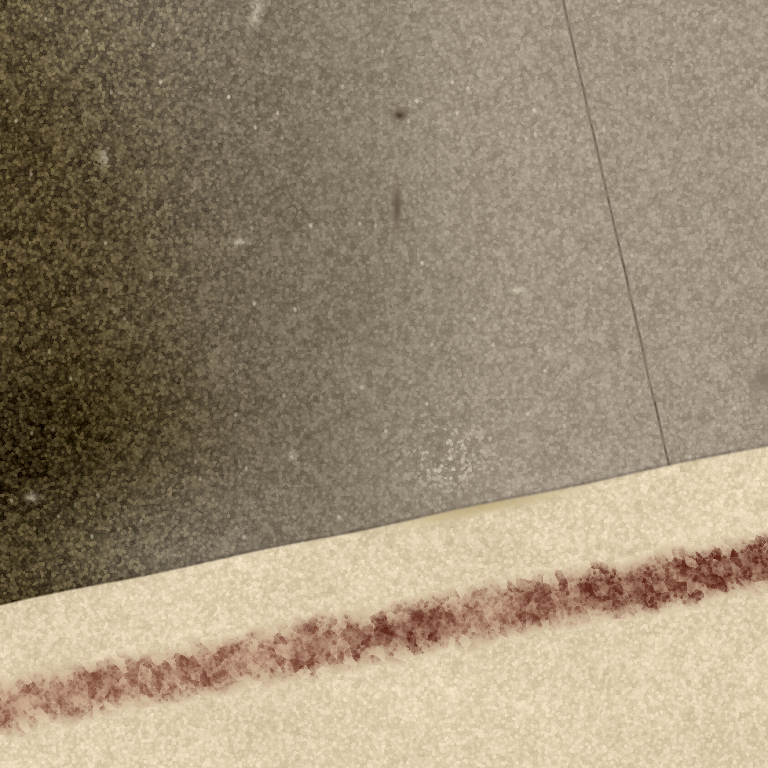
A three.js fragment shader for this texture:

```glsl
// Worn grey-brown plate above a slanted cream board with a rust-red stripe.
// Slanted lines split the regions; cellular noise gives grain, flecks and
// patchy rust, while layered sines vary the broad tones.
varying vec2 vUv;

vec2 hash2(vec2 p) {
  vec3 q = fract(vec3(p.xyx) * vec3(0.1031, 0.1030, 0.0973));
  q += dot(q, q.yzx + 33.33);
  return fract((q.xx + q.yz) * q.zy);
}

// Nearest feature point: x = distance, y = random value of its cell
vec2 cells(vec2 p) {
  vec2 base = floor(p), nearest = vec2(9.0, 0.0);
  for (int j = -1; j <= 1; j++) {
    for (int i = -1; i <= 1; i++) {
      vec2 cell = base + vec2(float(i), float(j)) + 150.0;
      float d = length(cell - 150.0 + hash2(cell) - p);
      if (d < nearest.x) nearest = vec2(d, hash2(cell + 17.0).x);
    }
  }
  return nearest;
}

// Broad mottling in about -1..1
float clouds(vec2 p) {
  float sum = 0.0, amp = 0.5;
  for (int i = 0; i < 4; i++) {
    sum += amp * sin(p.x + 1.7 * sin(p.y * 0.8)) * cos(p.y + 1.3 * sin(p.x * 0.9));
    p = mat2(1.5, 1.1, -1.1, 1.5) * p + 2.3;
    amp *= 0.6;
  }
  return sum;
}

// Soft elliptical mark
float blot(vec2 p, vec2 centre, vec2 radius) {
  vec2 q = (p - centre) / radius;
  return exp(-dot(q, q));
}

void main() {
  vec2 p = vUv;
  vec2 fine = cells(p * 210.0), mid = cells(p * vec2(120.0, 105.0) + 7.0);
  float grain = (0.45 - fine.x) * 0.45 + (fine.y - 0.5) * 0.75 + (mid.y - 0.5) * 0.35;
  float mottle = clouds(p * 11.0), blotch = clouds(p * 43.0 + 4.0);

  // Plate: dark olive at the left, warm grey at the right
  float light = p.x + 0.025 * mottle + 0.05 * sin(p.y * 7.0 + 1.0) * (1.0 - p.x);
  vec3 plate = mix(vec3(0.30, 0.25, 0.15), vec3(0.45, 0.405, 0.335), smoothstep(0.0, 0.35, light));
  plate = mix(plate, vec3(0.63, 0.58, 0.515), smoothstep(0.26, 0.70, light));
  plate += vec3(0.06, 0.065, 0.07) * blot(p, vec2(0.20, 0.27), vec2(0.18, 0.08));
  plate += 0.07 * blot(p, vec2(0.08, 1.0), vec2(0.25, 0.11));
  plate -= vec3(0.10, 0.09, 0.07) * blot(p, vec2(0.02, 0.41), vec2(0.12, 0.13));
  plate -= vec3(0.06, 0.06, 0.07) * blot(p, vec2(0.18, 0.45), vec2(0.12, 0.09));
  plate += 0.015 * blotch;
  plate += grain * mix(vec3(0.28, 0.26, 0.19), vec3(0.135), smoothstep(0.0, 0.5, p.x));

  // Scattered pale flecks of uneven strength
  vec2 fleck = cells(p * vec2(52.0, 38.0) + 3.0);
  float fleckMask = (1.0 - smoothstep(0.05, 0.17, fleck.x)) * smoothstep(0.86, 1.0, fleck.y);
  plate += 0.28 * fleckMask * (1.0 - 0.75 * p.x);
  float scuff = blot(p, vec2(0.582, 0.405), vec2(0.040, 0.035));
  plate += 0.16 * scuff * smoothstep(0.0, 0.5, grain + 0.4 * blotch);

  // Distinct chips: bright ones, then dark ones
  float chips = blot(p, vec2(0.335 + 0.25 * (p.y - 0.985), 0.988), vec2(0.007, 0.022));
  chips += blot(p, vec2(0.380, 0.407), vec2(0.005, 0.006));
  chips += blot(p, vec2(0.671, 0.622), vec2(0.009, 0.004));
  chips += blot(p, vec2(0.042, 0.353), vec2(0.009, 0.006));
  chips += blot(p, vec2(0.136, 0.794), vec2(0.005, 0.010));
  chips += blot(p, vec2(0.312, 0.685), vec2(0.010, 0.005));
  plate = mix(plate, vec3(0.80, 0.76, 0.67), min(chips, 1.0) * (0.65 + 0.4 * grain));
  float dents = blot(p, vec2(0.521, 0.850), vec2(0.008, 0.006));
  dents += 0.65 * blot(p, vec2(0.517, 0.732), vec2(0.005, 0.026));
  dents += 0.35 * blot(p, vec2(0.995, 0.505), vec2(0.014, 0.016));
  plate = mix(plate, vec3(0.27, 0.20, 0.15), min(dents, 1.0) * (0.75 + 0.5 * grain));

  // Thin broken crack running down to the board
  float crackX = 0.733 + 0.228 * (1.0 - p.y) + 0.0008 * blotch;
  float crack = 1.0 - smoothstep(0.0002, 0.0030, abs(p.x - crackX));
  plate = mix(plate, vec3(0.36, 0.31, 0.26), crack * clamp(0.55 + 0.7 * grain + 0.3 * blotch, 0.0, 1.0));

  // Cream board with faint stains
  vec3 board = vec3(0.87, 0.805, 0.68) + 0.020 * mottle + 0.022 * blotch;
  board += grain * vec3(0.12, 0.125, 0.14);

  // Rust stripe: patchy smears that thin out towards a ragged border
  float along = p.y - (0.080 + 0.190 * p.x);
  vec2 smear = cells(mat2(0.8, -0.6, 0.6, 0.8) * p * vec2(90.0, 62.0) + 11.0);
  float patchy = 0.5 * (smear.y - 0.5) + 0.40 * blotch + 0.55 * grain;
  float ragged = abs(along + 0.005 * mottle) - 0.016 * patchy;
  float stripe = 1.0 - smoothstep(0.012, 0.044, ragged);
  float dense = 0.24 + 0.24 * p.x + 0.08 * mottle;
  dense += 0.32 * blot(p, vec2(0.505, 0.172), vec2(0.070, 0.030));
  dense += 0.42 * blot(p, vec2(0.805, 0.235), vec2(0.050, 0.032));
  dense += 0.28 * blot(p, vec2(0.965, 0.268), vec2(0.070, 0.036));
  vec3 rust = mix(vec3(0.77, 0.62, 0.52), vec3(0.36, 0.15, 0.10), clamp(dense + 0.65 * patchy, 0.0, 1.0));
  board = mix(board, rust, stripe * clamp(0.86 + 0.4 * patchy, 0.0, 1.0));

  // Join the two along the slanted edge, with a thin uneven shadow
  float edge = p.y - (0.212 + 0.208 * p.x + 0.0010 * sin(p.x * 23.0));
  float tint = blot(vec2(p.x, edge), vec2(0.63, -0.004), vec2(0.10, 0.009));
  board = mix(board, vec3(0.68, 0.60, 0.40), tint * (0.5 + 0.5 * grain));
  vec3 color = mix(board, plate, smoothstep(-0.002, 0.002, edge));
  float shadow = exp(-pow((edge - 0.001) / 0.0028, 2.0));
  color -= vec3(0.13, 0.125, 0.11) * shadow * clamp(0.7 + 0.5 * blotch + 0.3 * grain, 0.0, 1.0);

  gl_FragColor = vec4(clamp(color, 0.0, 1.0), 1.0);
}
```
